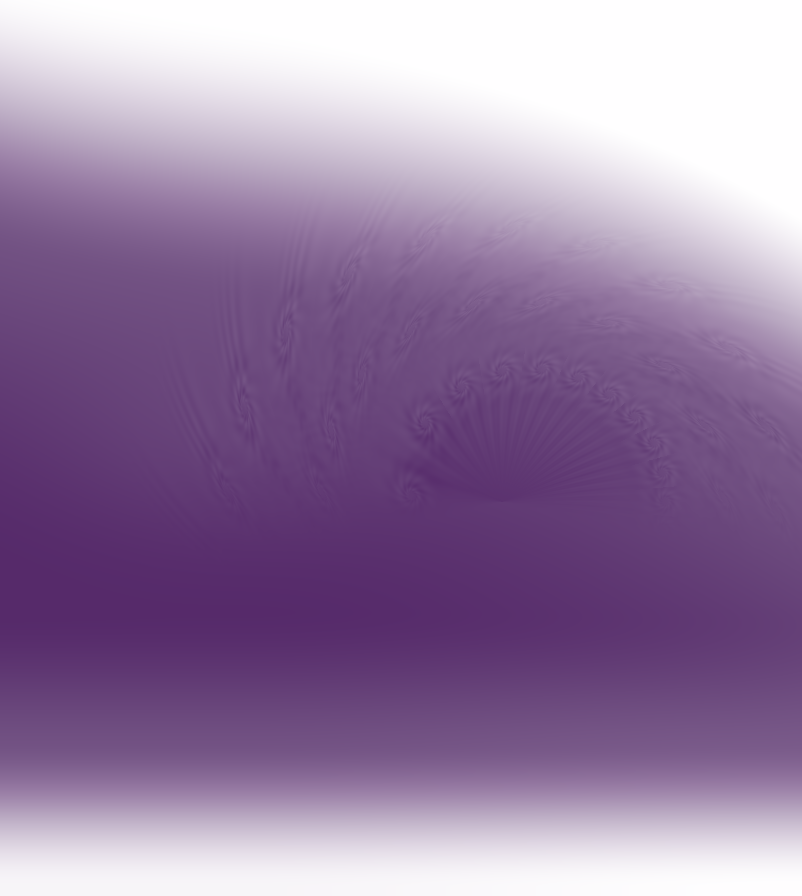
Give the GLSL for this background, as a WebGL 1 fragment shader.

```glsl
precision highp float;
uniform vec2 u_resolution;

#define DARK_PURPLE vec3(0.335, 0.17, 0.415)
#define PALE vec3(1.0, 0.998, 1.0)
#define FAN_CENTER vec2(0.56, 0.44)
#define OUTER_RADIUS 0.306
#define MIDDLE_RADIUS 0.224
#define OUTER_CELLS 3.183
#define TWIST 1.2
#define DETAIL 0.042
#define HUE_SWAY 0.012
#define TAU 6.28319

// Fading spiral with fine feathered arms
float curl(vec2 q, float size) {
  q /= size;
  float dist = length(q);
  float spin = log(max(dist, 0.12));
  float angle = atan(q.y, q.x + 1e-5);
  float arms = 0.65 * sin(angle + 6.0 * spin) + 0.4 * sin(11.0 * angle + 7.0 * spin);
  return arms * exp(-1.6 * dist * dist) * smoothstep(0.04, 0.2, dist);
}

// One curl in each angular cell; density is cells per radian
float curlRing(float cell, float density, float r, float radius, float size) {
  float across = (fract(cell + 0.5) - 0.5) * r / density;
  return curl(vec2(across, r - radius), size);
}

// Soft band around a radius
float band(float r, float radius, float width) {
  float d = (r - radius) / width;
  return exp(-d * d);
}

// White sky above a curved edge
float skyPaleness(vec2 uv) {
  float x = uv.x;
  float edge = 0.1 + x * (0.25 + x * (-0.35 + x * 0.33));
  float depth = 1.0 - uv.y - edge;
  return 0.72 * (1.0 - smoothstep(-0.13, 0.18, depth))
       + 0.28 * (1.0 - smoothstep(-0.1, 0.53, depth));
}

// White strip along the bottom
float floorPaleness(float y) {
  return 0.2 * (1.0 - smoothstep(0.12, 0.32, y))
       + 0.755 * (1.0 - smoothstep(0.01, 0.17, y));
}

// Faint fan of curls, trunks and feathers
float fanDetail(float angle, float r, float lobeRadius) {
  float logR = log(max(r, 0.01));

  // Inner fan: narrower cells toward the right
  float innerCell = angle * (3.2 + 0.8 * angle);
  float innerDensity = max(3.2 + 1.6 * angle, 0.8);
  float detail = curlRing(innerCell, innerDensity, r, lobeRadius, 0.038);
  float ribBend = 1.5 * sin(r * 22.0);
  float ribs = sin(TAU * 2.0 * innerCell + ribBend) + 0.5 * sin(TAU * 5.0 * innerCell - 40.0 * r);
  detail += 0.28 * ribs * band(r, 0.1, 0.05);

  // Outer rings share cells sheared along the trunks
  float sheared = (angle + 0.28 - TWIST * (logR - log(OUTER_RADIUS))) * OUTER_CELLS;
  detail += curlRing(sheared, OUTER_CELLS, r, OUTER_RADIUS, 0.046);
  detail += 0.8 * curlRing(sheared + 0.35, OUTER_CELLS, r, MIDDLE_RADIUS + 0.015 * angle, 0.034);

  // Beaded dark trunks between the rings
  float offTrunk = abs(fract(sheared + 0.5) - 0.5 + 0.06 * sin(r * 70.0));
  float trunk = 1.0 - smoothstep(0.05, 0.17, offTrunk);
  float beads = 0.65 + 0.35 * sin(420.0 * r + 14.0 * offTrunk);
  detail -= 0.65 * trunk * beads * band(r, 0.255, 0.06);

  // Feathers sweeping out of each outer curl
  float feather = sin(TAU * 5.0 * sheared + 4.0 * sin(TAU * sheared));
  float featherMask = 0.5 + 0.5 * cos(TAU * (sheared - 0.15));
  detail += 0.5 * feather * featherMask * band(r, 0.345, 0.045);

  // Small scrolls filling the gaps
  float scroll = sin(angle * 46.0 + 2.0 * sin(r * 110.0)) * sin(r * 150.0 + 2.0 * sin(angle * 31.0));
  return detail + 0.2 * scroll * band(r, 0.23, 0.06);
}

void main() {
  vec2 uv = gl_FragCoord.xy / u_resolution;
  vec2 p = gl_FragCoord.xy / u_resolution.y - FAN_CENTER * vec2(u_resolution.x / u_resolution.y / 0.8945, 1.0);

  // Angle runs clockwise from straight up
  float r = length(p);
  float angle = atan(p.x, p.y + 1e-5);
  float lobeRadius = 0.146 + 0.03 * clamp(angle, -1.5, 1.2);
  float upper = 1.0 - smoothstep(1.15, 1.85, abs(angle));

  // Large light and dark masses
  float sky = skyPaleness(uv);
  float paleness = sky + floorPaleness(uv.y);
  paleness += 0.04 * smoothstep(0.3, 1.0, uv.x);
  vec2 haze = (uv - vec2(0.27, 0.5)) / vec2(0.2, 0.11);
  paleness += 0.045 * exp(-dot(haze, haze));
  paleness -= 0.035 * upper * (1.0 - smoothstep(lobeRadius - 0.025, lobeRadius + 0.02, r));

  // Fine relief fades into the white
  float fade = upper * (1.0 - smoothstep(0.15, 0.85, sky));
  paleness += DETAIL * fade * fanDetail(angle, r, lobeRadius);
  paleness = clamp(paleness, 0.0, 1.0);

  // Slight drift between pink and blue violet
  vec3 color = mix(DARK_PURPLE, PALE, paleness);
  color.g += HUE_SWAY * sin(paleness * 13.0 - 0.6) * (1.0 - paleness);
  gl_FragColor = vec4(color, 1.0);
}
```
